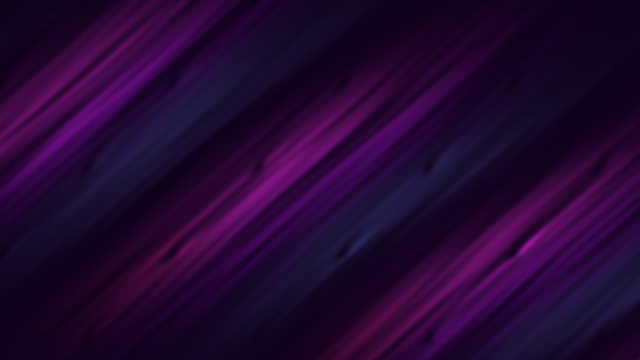
Reproduce this background procedurally as a WebGL 1 fragment shader.

```glsl
precision highp float;

uniform vec2 u_resolution;

#define STREAK_ANGLE 0.733
#define BAND_PERIOD 0.57
#define BAND_START 0.04
#define BAND_TILT 0.08
#define BAND_REACH 0.48
#define KNOT_SPACING 0.474
#define NIGHT vec3(0.056, 0.002, 0.095)
#define MAGENTA vec3(0.46, 0.080, 0.39)
#define VIOLET vec3(0.30, 0.035, 0.41)
#define CRIMSON vec3(0.72, 0.110, 0.38)
#define BLUE vec3(0.055, 0.110, 0.165)

// Layered sines, stretched along x and wavering slowly; about -1 to 1.
float streakNoise(vec2 s) {
  float sum = 0.0;
  float amplitude = 0.42;
  float frequency = 45.0;
  for (int i = 0; i < 4; i++) {
    float layer = float(i);
    float waver = 1.3 * sin(s.x * (3.0 + 1.3 * layer) + s.y * 6.0 + layer * 2.1);
    float swell = 0.6 + 0.4 * sin(s.x * (4.0 + layer) + s.y * frequency * 0.37 + layer);
    sum += amplitude * swell * sin(s.y * frequency + waver + layer * 1.7);
    frequency *= 1.64;
    amplitude *= 0.84;
  }
  return sum;
}

// Brightness factor of the diagonal lattice of dark notches with bright tails.
float knots(vec2 p) {
  vec2 q = p - vec2(0.0, 0.052);
  vec2 local = (fract(vec2(q.x + q.y, q.x - q.y) / KNOT_SPACING) - 0.5) * KNOT_SPACING;
  float along = local.x * 0.707;
  float across = -local.y * 0.707;
  vec2 notch = vec2(along - 0.008, across - 0.003) / vec2(0.026, 0.010);
  float tailShape = smoothstep(0.0, 0.035, along) * (1.0 - smoothstep(0.05, 0.16, along));
  float tail = (across + 0.011) / 0.011;
  float shadow = (across - 0.012) / 0.013;
  float factor = 1.0 + tailShape * (0.55 * exp(-tail * tail) - 0.35 * exp(-shadow * shadow));
  return factor * (1.0 - 0.85 * exp(-dot(notch, notch)));
}

void main() {
  vec2 p = gl_FragCoord.xy / u_resolution.y;

  // Axes along and across the streaks
  vec2 direction = vec2(cos(STREAK_ANGLE), sin(STREAK_ANGLE));
  vec2 s = vec2(dot(p, direction), dot(p, vec2(-direction.y, direction.x)));
  float along = s.x - (0.85 - 0.54 * s.y);
  float noise = streakNoise(s);
  float streak = smoothstep(-0.85, 0.95, noise);

  // Repeating band: dark, magenta, violet, blue, dark
  float across = s.y + BAND_TILT * along + 0.018 * noise + 0.012 * sin(s.x * 5.0);
  float t = fract((BAND_START - across) / BAND_PERIOD);
  float glow = smoothstep(0.0, 0.32, t) * (1.0 - smoothstep(0.42, 0.80, t));
  float cool = smoothstep(0.55, 0.80, t) * (1.0 - smoothstep(0.84, 1.0, t));

  // Fade towards the band ends and the upper left corner
  float fade = exp(-along * along / (BAND_REACH * BAND_REACH));
  fade *= 1.0 - smoothstep(0.54, 0.72, s.y);

  vec3 warm = mix(MAGENTA, VIOLET, smoothstep(0.25, 0.60, t));
  float lowerEnd = 1.0 - smoothstep(-0.50, -0.12, along);
  warm = mix(warm, CRIMSON, lowerEnd * (1.0 - smoothstep(0.22, 0.50, t)));

  vec3 light = warm * glow * (0.22 + 0.78 * streak);
  light += BLUE * cool * (0.65 + 0.35 * streak);
  light += vec3(0.03, 0.006, 0.04) * streak;
  gl_FragColor = vec4(NIGHT + light * fade * knots(p), 1.0);
}
```
